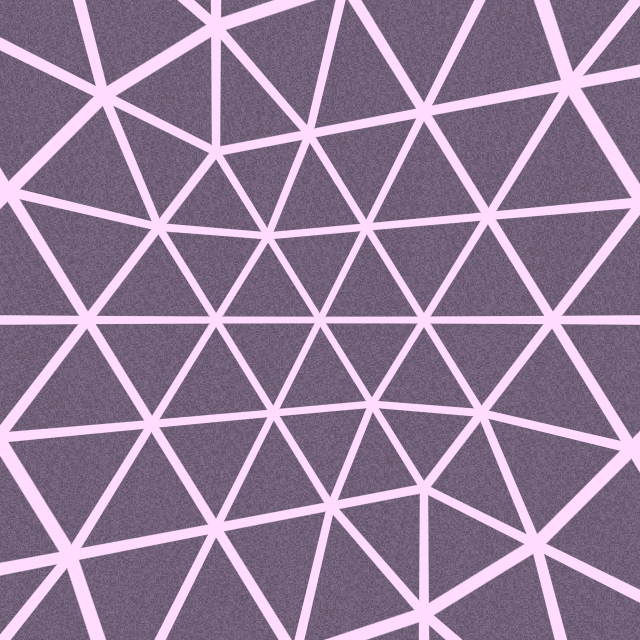
This pattern is drawn by a three.js fragment shader. Its source:

```glsl
varying vec2 vUv;

float hash(vec2 cell) {
  return fract(sin(dot(cell, vec2(12.9898, 78.233))) * 43758.5453);
}

// Mirror a ray to the inner side of a plane through the origin
vec3 foldAcross(vec3 ray, vec3 normal) {
  return ray - 2.0 * min(0.0, dot(ray, normal)) * normal;
}

// Angle from a ray to the nearest strut of a four-way split icosahedron
float strutDistance(vec3 ray) {
  vec3 side = vec3(0.309017, 0.809017, -0.5);

  // Bring every face onto the one around (1, 1, 1)
  ray = abs(ray);
  ray = foldAcross(ray, side);
  ray = foldAcross(ray, side.zxy);
  ray = foldAcross(ray, side.yzx);

  // Barycentric weights and the closest grid plane for each of them
  vec3 weights = vec3(dot(ray, side.zxy), dot(ray, side.yzx), dot(ray, side));
  float total = weights.x + weights.y + weights.z;
  vec3 level = floor(4.0 * weights / total + 0.5) / 4.0;
  vec3 planeLength = sqrt(1.0 - 0.7639 * level + 1.1459 * level * level);
  vec3 gap = abs(weights - level * total) / (planeLength * length(ray));
  return min(gap.x, min(gap.y, gap.z));
}

void main() {
  // View from the sphere centre, 90 degrees wide, rolled about the view axis
  vec2 screen = vUv * 2.0 - 1.0;
  vec2 rolled = mat2(0.85065, -0.52573, 0.52573, 0.85065) * screen;
  vec3 ray = vec3(rolled, 1.0);

  // Grainy panels
  float grain = hash(floor(vUv * 512.0)) - 0.5;
  vec3 panel = vec3(0.443, 0.377, 0.472) * (1.0 + 0.25 * grain);

  // Struts with softened edges
  float soft = 0.0021 / length(ray);
  float strut = 1.0 - smoothstep(0.0106 - soft, 0.0106 + soft, strutDistance(ray));
  gl_FragColor = vec4(mix(panel, vec3(1.0, 0.86, 1.0), strut), 1.0);
}
```
